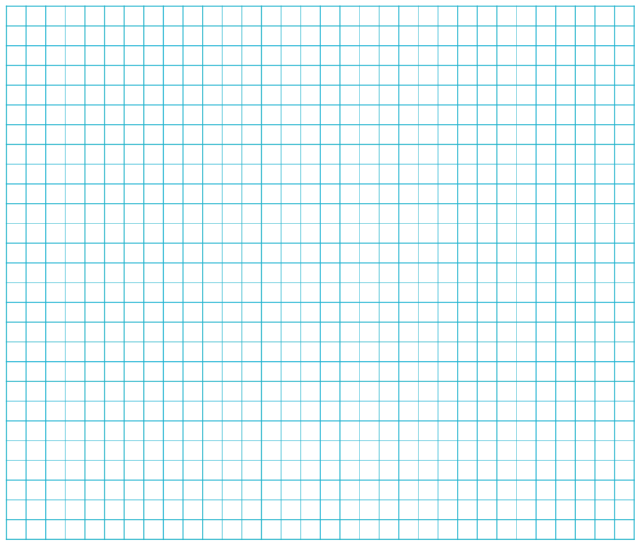
A Shadertoy shader for this pattern:

```glsl
// Cyan graph paper: 32 by 27 cells with a white margin and uneven line weights.

float hash(float n) {
    return fract(sin(n * 12.9898) * 43758.5453);
}

// Box-filtered coverage of a stroke, at distance d from its centre line.
float strokeCoverage(float d, float width, float blur) {
    return clamp(0.5 * (width + blur) - d, 0.0, min(width, blur)) / blur;
}

// Ink of one family of parallel lines: rgb is the tint, a is the coverage.
// Each set bit of thinLines marks one fine line.
vec4 ruledLines(float g, float pitch, float count, uint thinLines, float seed, float blur) {
    float index = clamp(floor(g + 0.5), 0.0, count);
    bool thin = ((thinLines >> uint(index)) & 1u) == 1u;
    float width = (thin ? 0.00105 : 0.00185) * (0.95 + 0.1 * hash(index + seed));
    vec3 tint = mix(vec3(0.13, 0.70, 0.78), vec3(0.11, 0.70, 0.83), hash(index + seed + 50.0));
    return vec4(tint, strokeCoverage(abs(g - index) * pitch, width, blur));
}

// Soft limit that ends the lines at the outer frame.
float spanMask(float g, float pitch, float count, float blur) {
    float outside = (abs(g - 0.5 * count) - 0.5 * count) * pitch;
    return clamp(0.5 - (outside - 0.0009) / blur, 0.0, 1.0);
}

void mainImage(out vec4 fragColor, in vec2 fragCoord) {
    vec2 cells = vec2(32.0, 27.0);
    vec2 low = vec2(0.0101, 0.0085);
    vec2 high = vec2(0.9909, 0.9886);

    // Grid coordinates, with the pitch measured in canvas heights
    vec2 grid = (fragCoord / iResolution.xy - low) / (high - low) * cells;
    vec2 pitch = (high - low) / cells * vec2(iResolution.x / iResolution.y, 1.0);
    float blur = 1.3 / iResolution.y;

    // Vertical and horizontal rules
    vec4 vertical = ruledLines(grid.x, pitch.x, cells.x, 0x046CD808u, 3.0, blur);
    vec4 horizontal = ruledLines(grid.y, pitch.y, cells.y, 0x000924B4u, 71.0, blur);
    vertical.a *= spanMask(grid.y, pitch.y, cells.y, blur);
    horizontal.a *= spanMask(grid.x, pitch.x, cells.x, blur);

    // Ink on white paper
    vec3 color = mix(vec3(1.0), vertical.rgb, vertical.a);
    color = mix(color, horizontal.rgb, horizontal.a);
    fragColor = vec4(color, 1.0);
}
```
